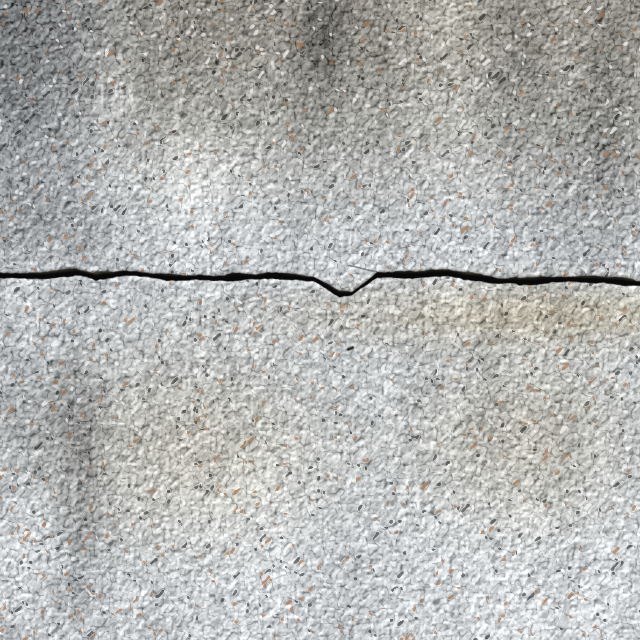
Write a Shadertoy shader that draws this texture.

```glsl
// Weathered concrete wall split by one jagged horizontal crack.
// Broad stains set the tone, cellular pebbles and lit value noise add grain,
// and a sum of ramps traces the crack with its chipped, pale lower lip.

float hash(vec2 p) {
    vec3 q = fract(p.xyx * vec3(0.1031, 0.1030, 0.0973));
    q += dot(q, q.yzx + 33.33);
    return fract((q.x + q.y) * q.z);
}

float noise(vec2 p) {
    vec2 i = floor(p), f = fract(p);
    f = f * f * (3.0 - 2.0 * f);
    return mix(mix(hash(i), hash(i + vec2(1, 0)), f.x),
               mix(hash(i + vec2(0, 1)), hash(i + vec2(1, 1)), f.x), f.y);
}

float fbm(vec2 p) {
    float sum = 0.0, amp = 0.5;
    for (int i = 0; i < 4; i++) {
        sum += amp * noise(p);
        p = p * 2.03 + 17.3;
        amp *= 0.5;
    }
    return sum;
}

// Distance to the nearest pebble centre, and that pebble's cell.
vec3 pebbles(vec2 p) {
    vec2 cell = floor(p);
    vec3 best = vec3(9.0, 0.0, 0.0);
    for (int y = -1; y <= 1; y++)
    for (int x = -1; x <= 1; x++) {
        vec2 id = cell + vec2(x, y);
        vec2 centre = id + 0.15 + 0.7 * vec2(hash(id), hash(id + 71.7));
        float d = length(p - centre);
        if (d < best.x) best = vec3(d, id);
    }
    return best;
}

float height(vec2 p) {
    return 0.5 * noise(p * 125.0) + 0.5 * noise(p * 235.0 + 9.0);
}

// Soft elliptical stain.
float stain(vec2 p, vec2 centre, vec2 radius) {
    vec2 q = (p - centre) / radius;
    return exp(-dot(q, q));
}

float ramp(float a, float b, float x) {
    return clamp((x - a) / (b - a), 0.0, 1.0);
}

float crackLine(float x) {
    float y = 0.569 + 0.006 * ramp(0.06, 0.115, x) - 0.006 * ramp(0.12, 0.15, x);
    y += 0.004 * ramp(0.15, 0.19, x) - 0.007 * ramp(0.20, 0.26, x);
    y += 0.003 * ramp(0.36, 0.43, x) - 0.006 * ramp(0.44, 0.49, x);
    y += 0.029 * ramp(0.55, 0.59, x) - 0.022 * ramp(0.49, 0.53, x);
    y += 0.004 * ramp(0.62, 0.70, x) - 0.013 * ramp(0.70, 0.78, x);
    return y + 0.003 * ramp(0.82, 0.88, x) - 0.007 * ramp(0.93, 1.0, x);
}

float segment(vec2 p, vec2 a, vec2 b) {
    vec2 d = b - a;
    return length(p - a - d * clamp(dot(p - a, d) / dot(d, d), 0.0, 1.0));
}

// Stains and runs of damp, before any grain.
vec3 wallColour(vec2 p) {
    float above = smoothstep(0.55, 0.59, p.y);
    float rise = smoothstep(0.56, 1.0, p.y);
    float tone = mix(0.79 - 0.05 * smoothstep(0.05, 0.5, p.y), 0.76 - 0.19 * rise, above);
    tone += (noise(vec2(p.x * 17.0, p.y * 2.5)) - 0.5) * mix(0.05, 0.15, rise);
    tone += (fbm(p * 7.0) - 0.47) * 0.14;
    tone -= 0.14 * stain(p, vec2(0.04, 0.92), vec2(0.09, 0.25));
    tone -= 0.17 * stain(p, vec2(0.51, 1.0), vec2(0.035, 0.20));
    tone -= 0.10 * stain(p, vec2(0.81, 0.93), vec2(0.06, 0.22));
    tone -= 0.08 * stain(p, vec2(0.97, 0.72), vec2(0.12, 0.16));
    tone -= 0.10 * stain(p, vec2(0.02, 0.64), vec2(0.20, 0.07));
    tone -= 0.16 * stain(p, vec2(0.13, 0.22), vec2(0.05, 0.22));
    tone -= 0.13 * stain(p, vec2(0.02, 0.34), vec2(0.12, 0.12));
    tone -= 0.06 * stain(p, vec2(0.80, 0.32), vec2(0.12, 0.09));
    tone -= 0.05 * stain(p, vec2(0.32, 0.33), vec2(0.16, 0.10));
    tone += 0.08 * stain(p, vec2(0.32, 0.71), vec2(0.14, 0.09));
    tone += 0.06 * stain(p, vec2(0.54, 0.58), vec2(0.05, 0.04));
    float rust = stain(p, vec2(0.85, 0.51), vec2(0.35, 0.045));
    float warm = 0.7 * rise * smoothstep(0.05, 0.3, p.x) + 0.9 * rust;
    warm += 0.6 * stain(p, vec2(0.3, 0.3), vec2(0.2, 0.14));
    warm += 0.6 * stain(p, vec2(0.82, 0.32), vec2(0.16, 0.14));
    tone -= 0.05 * rust;
    return tone * mix(vec3(0.985, 1.005, 1.02), vec3(1.03, 1.0, 0.91), min(warm, 1.0));
}

void mainImage(out vec4 fragColor, in vec2 fragCoord) {
    vec2 p = fragCoord / iResolution.xy;
    float px = 1.0 / iResolution.y;

    // Granular surface lit from the upper left
    vec3 colour = wallColour(p) + 0.055;
    float relief = height(p + vec2(0.0012, -0.0016)) - height(p - vec2(0.0012, -0.0016));
    vec3 stone = pebbles(p * 135.0 + 1.5 * noise(p * 90.0));
    float kind = hash(stone.yz + 13.1);
    colour += 0.34 * relief + 0.25 * (height(p + 3.7) - 0.5);
    colour -= 0.22 * smoothstep(0.40, 0.85, stone.x) + 0.10 * (kind - 0.5);

    // Scattered rusty, white and dark pebbles
    float body = 1.0 - smoothstep(0.25, 0.5, stone.x);
    colour = mix(colour, vec3(0.66, 0.44, 0.28), 0.65 * body * step(0.965, kind));
    colour = mix(colour, vec3(0.94), 0.7 * body * step(kind, 0.035));
    colour *= 1.0 - 0.5 * body * step(0.5, kind) * step(kind, 0.53);

    // Loose dark fleck and a hairline beside the notch
    float fleck = segment(p, vec2(0.544, 0.454), vec2(0.551, 0.457)) - 0.002;
    colour *= 1.0 - 0.8 * (1.0 - smoothstep(-px, px, fleck));
    float hair = segment(p, vec2(0.545, 0.585), vec2(0.588, 0.574 + 0.004 * noise(p * 90.0)));
    colour *= 1.0 - 0.35 * (1.0 - smoothstep(0.0005, 0.002, hair));

    // Crack: chipped edges, pale lower lip and dark interior
    float wobble = 0.004 * (fbm(vec2(p.x * 55.0, 2.0)) - 0.47);
    float offset = p.y - crackLine(p.x) - wobble;
    float halfWidth = 0.0035 + 0.0035 * noise(vec2(p.x * 38.0, 8.0));
    halfWidth *= 1.0 - 0.45 * stain(p, vec2(0.57, 0.555), vec2(0.018, 0.1));
    float edge = abs(offset) - halfWidth - 0.0015 * (noise(p * 160.0) - 0.5);
    float lip = smoothstep(-0.015, -0.005, offset) * (1.0 - step(0.0, offset));
    colour += 0.13 * lip * noise(vec2(p.x * 45.0, 5.0));
    colour *= 1.0 - 0.22 * step(0.0, offset) * (1.0 - smoothstep(0.0, 0.005, edge));
    float face = smoothstep(0.0, 0.006, offset) * noise(p * vec2(30.0, 110.0));
    vec3 inside = mix(vec3(0.035), vec3(0.27, 0.25, 0.20), face);
    colour = mix(colour, inside, 1.0 - smoothstep(-px, px, edge));

    fragColor = vec4(clamp(colour, 0.0, 1.0), 1.0);
}
```
